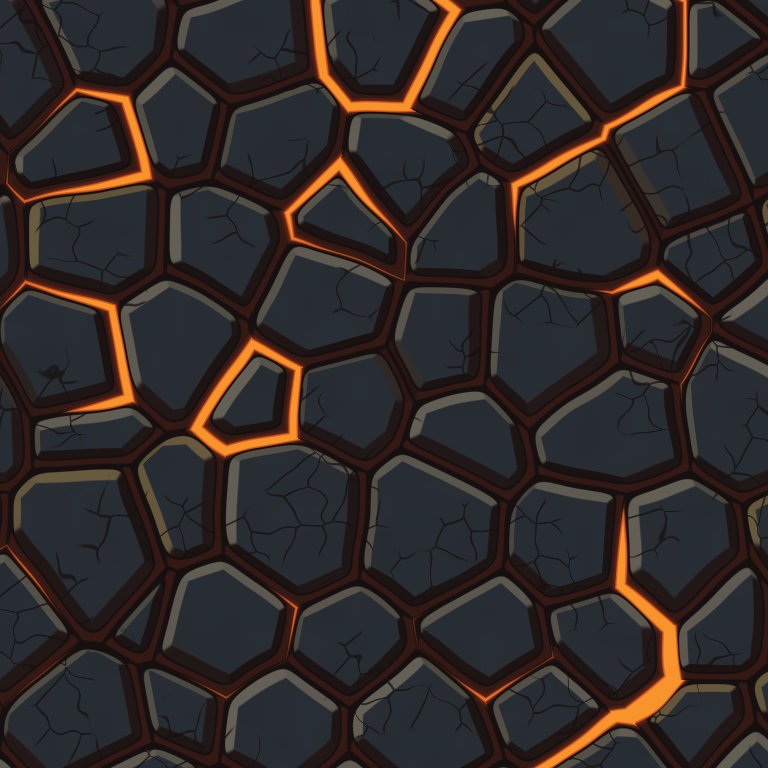
A Shadertoy shader for this texture:

```glsl
// Dark bevelled paving stones with lava glowing in some of the joints.
// Stones are cells of a weighted Voronoi (power) diagram on a brick grid;
// every edge carries its own joint, bevel width and light or shadow tone.

const vec2 GRID = vec2(6.3, 8.0);
const vec3 FACE = vec3(0.155, 0.176, 0.203);
const vec3 BEVEL_LIT = vec3(0.35, 0.335, 0.30);
const vec3 BEVEL_DARK = vec3(0.115, 0.082, 0.078);
const vec3 OUTLINE = vec3(0.085, 0.06, 0.06);
const vec3 WALL = vec3(0.205, 0.095, 0.078);
const vec3 RUST = vec3(0.42, 0.16, 0.09);
const vec3 EMBER = vec3(0.84, 0.33, 0.12);
const vec3 LAVA = vec3(0.97, 0.58, 0.17);

float hash(vec2 p) {
    vec3 q = fract(p.xyx * vec3(0.1031, 0.1030, 0.0973));
    q += dot(q, q.yzx + 33.33);
    return fract((q.x + q.y) * q.z);
}

float noise(vec2 p) {
    vec2 i = floor(p), f = fract(p);
    f = f * f * (3.0 - 2.0 * f);
    return mix(mix(hash(i), hash(i + vec2(1, 0)), f.x),
               mix(hash(i + vec2(0, 1)), hash(i + vec2(1, 1)), f.x), f.y);
}

// Stone centre in xy, size weight in z
vec3 stoneSite(vec2 id) {
    vec2 jitter = vec2(hash(id + 17.0), hash(id + 53.0)) - 0.5;
    float shift = 0.5 * mod(id.y, 2.0);
    return vec3((id + 0.5 + 0.6 * jitter + vec2(shift, 0.0)) / GRID,
                0.009 * hash(id + 91.0));
}

// Lava runs where neighbouring stones belong to different groups
float lavaGroup(vec2 id, float x) {
    return abs(step(0.85, x) - step(0.84, hash(id + 29.0)));
}

// Distance to the borders of a fine Voronoi pattern, for hairline cracks
float crackDistance(vec2 p) {
    vec2 cell = floor(p), a = vec2(0), b = vec2(0);
    float da = 9.0, db = 9.0;
    for (int k = 0; k < 9; k++) {
        vec2 id = cell + vec2(k % 3 - 1, k / 3 - 1);
        vec2 r = id + vec2(hash(id + 7.0), hash(id + 71.0)) - p;
        float d = dot(r, r);
        if (d < da) { db = da; b = a; da = d; a = r; }
        else if (d < db) { db = d; b = r; }
    }
    return (db - da) / (2.0 * length(b - a) + 0.001);
}

void mainImage(out vec4 fragColor, in vec2 fragCoord) {
    vec2 uv = fragCoord / iResolution.y;
    float px = 0.8 / iResolution.y;
    vec2 p = uv + 0.008 * (vec2(noise(uv * 15.0), noise(uv * 15.0 + 40.0)) - 0.5);

    // Find the stone that owns this point
    vec2 cell = floor(p * GRID), home = cell;
    float best = 9.0;
    for (int k = 0; k < 25; k++) {
        vec2 id = cell + vec2(k % 5 - 2, k / 5 - 2);
        vec3 s = stoneSite(id);
        float d = dot(p - s.xy, p - s.xy) - s.z;
        if (d < best) { best = d; home = id; }
    }
    vec3 a = stoneSite(home);
    float group = lavaGroup(home, a.x);

    // Lava swells and tapers, with a broad river on the right
    float river = exp(-pow((uv.x - 0.85) / 0.05, 2.0)) * smoothstep(0.1, 0.24, abs(uv.y - 0.35));
    float heat = 0.0068 * smoothstep(0.28, 0.68, noise(uv * 4.5 + 3.0)) + 0.006 * river;

    // Visit all edges: rounded outline, bevel facets and lava joints
    float outlineSum = 0.0, facetSum = 0.0, lit = 0.0, shade = 0.0;
    float bevel = 9.0, lavaEdge = 9.0, joint = 9.0;
    for (int k = 0; k < 25; k++) {
        if (k == 12) continue;
        vec2 id = home + vec2(k % 5 - 2, k / 5 - 2);
        vec3 b = stoneSite(id);
        vec2 across = b.xy - a.xy;
        float span = length(across);
        float d = (dot(p - b.xy, p - b.xy) - b.z - best) / (2.0 * span);
        float facing = smoothstep(-0.08, 0.12, dot(across / span, vec2(-0.5, 0.85)));
        float gap = mix(0.0115, 0.004, facing);
        if (lavaGroup(id, b.x) != group) {
            lavaEdge = min(lavaEdge, d);
            gap += 0.7 * heat;
        }
        joint = min(joint, d);
        d -= gap;
        outlineSum += exp(-180.0 * d);
        float rnd = hash(home * 3.0 + id * 5.0);
        float q = d / mix(0.009 + 0.008 * rnd, 0.006 + 0.009 * rnd, facing);
        bevel = min(bevel, q);
        float weight = exp(-14.0 * clamp(q, -2.0, 5.0));
        facetSum += weight;
        lit += weight * facing;
        shade += weight * rnd;
    }
    float stone = -log(outlineSum) / 180.0;
    lit /= facetSum;
    shade /= facetSum;

    // Flat top with sparse cracks and a slight mottling
    float mottle = noise(uv * 30.0) - 0.5;
    vec3 top = FACE + 0.008 * mottle;
    float crackMask = smoothstep(0.56, 0.66, noise(uv * 13.0 + 60.0));
    float crack = crackDistance(uv * 21.0 + 0.4 * noise(uv * 40.0)) / 21.0;
    float crackLine = (1.0 - smoothstep(0.0004, 0.0009 + px, crack)) * crackMask;

    // Bevels: olive grey towards the light, brown away from it
    vec3 litTone = BEVEL_LIT * (0.78 + 0.36 * shade);
    litTone = mix(litTone, vec3(0.42, 0.34, 0.19), 0.6 * step(0.9, hash(home + 5.0)));
    vec3 slope = mix(BEVEL_DARK * (0.85 + 0.3 * shade), litTone, lit);
    float edgeBlur = px / 0.011;
    vec3 body = mix(slope, top, smoothstep(1.0 - edgeBlur, 1.0 + edgeBlur, bevel));
    body = mix(body, OUTLINE, 0.75 * crackLine);

    // Joints: dark seam, reddish side wall, dark rim around each stone
    vec3 ground = mix(OUTLINE, WALL, smoothstep(0.001, 0.0035, joint) * (1.0 - lit));
    float glow = (1.0 - smoothstep(heat, heat + 0.006, lavaEdge)) * smoothstep(0.0, 0.003, heat);
    ground = mix(ground, RUST, 0.8 * glow);
    ground = mix(ground, OUTLINE, smoothstep(-0.003, -0.001, stone));
    vec3 color = mix(ground, body, smoothstep(-px, px, stone - 0.0007));

    // Lava with an ember rim and a bright core
    float melt = heat - lavaEdge;
    color = mix(color, EMBER, smoothstep(-px, px, melt) * smoothstep(0.0, 0.0015, heat));
    color = mix(color, LAVA, smoothstep(-px, px, melt - 0.0018));
    fragColor = vec4(color, 1.0);
}
```
